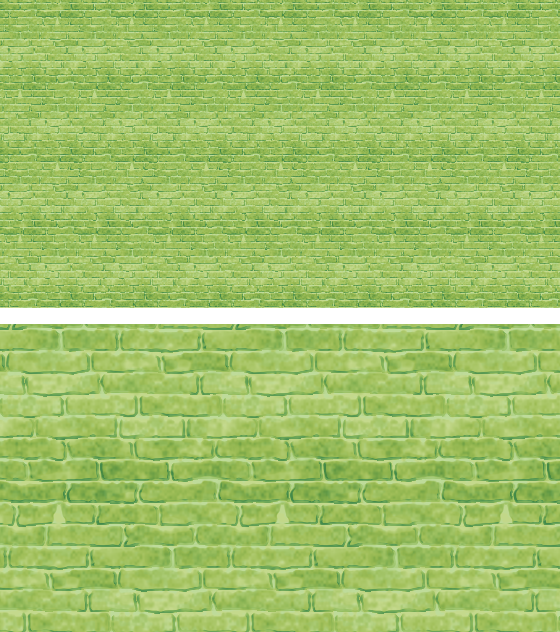
Top: the whole. Bottom: its middle third, enlarged.
Reproduce this texture procedurally as a WebGL 2 fragment shader.

```glsl
#version 300 es
precision highp float;

#define TILE vec2(0.2418, 0.2350)   // repeat size, in canvas heights
#define PHASE vec2(0.549, 0.332)    // lower left corner of one repeat
#define ROWS 10.0
#define BRICKS 3.0
#define STAGGER 0.45                // over all rows adds up to half a repeat
#define MORTAR 0.10                 // half joint width, in rows
#define CORNER 0.13
#define WOBBLE 0.20
#define JITTER 0.36
#define GRAIN 2.0
#define SHADOW 3.3
#define LIGHT 1.25

uniform vec2 u_resolution;
out vec4 fragColor;

const vec3 PAINT[6] = vec3[6](
    vec3(0.29, 0.53, 0.23), vec3(0.42, 0.62, 0.27), vec3(0.55, 0.70, 0.30),
    vec3(0.63, 0.75, 0.35), vec3(0.68, 0.79, 0.43), vec3(0.77, 0.85, 0.55));
const vec3 COOL = vec3(-0.03, 0.012, 0.07);

float hash(vec2 cell, uint seed) {
    uvec2 c = uvec2(ivec2(cell));
    uint h = c.x * 1597334677u ^ c.y * 3812015801u ^ seed * 668265263u;
    h = (h ^ (h >> 15)) * 2246822519u;
    h = (h ^ (h >> 13)) * 3266489917u;
    return float((h ^ (h >> 16)) >> 8) / 16777216.0;
}

// Each band of repeats is shifted sideways by half a repeat
vec2 wrapCell(vec2 cell, vec2 cells) {
    cell.x += 0.5 * cells.x * floor((cell.y + 0.5) / cells.y);
    return mod(cell, cells);
}

// Value noise that follows the repeat; cells.x must be even
float tileNoise(vec2 tile, vec2 cells, uint seed) {
    vec2 q = tile * cells;
    vec2 i = floor(q), f = q - i, e = vec2(1.0, 0.0);
    f = f * f * (3.0 - 2.0 * f);
    float low = mix(hash(wrapCell(i, cells), seed), hash(wrapCell(i + e, cells), seed), f.x);
    float high = mix(hash(wrapCell(i + e.yx, cells), seed), hash(wrapCell(i + 1.0, cells), seed), f.x);
    return mix(low, high, f.y) - 0.5;
}

float roundBox(vec2 p, vec2 halfSize, float radius) {
    vec2 q = abs(p) - halfSize + radius;
    return length(max(q, 0.0)) + min(max(q.x, q.y), 0.0) - radius;
}

float jointShift(float col, float row) {
    return JITTER * hash(vec2(mod(col, BRICKS), row), 3u);
}

vec3 paint(float level) {
    level = clamp(level, 0.0, 4.999);
    int i = int(level);
    return mix(PAINT[i], PAINT[i + 1], fract(level));
}

void main() {
    vec2 tile = (gl_FragCoord.xy / u_resolution.y - PHASE) / TILE;
    float rowHeight = TILE.y / ROWS;
    float soft = max(0.05, 0.6 / (u_resolution.y * rowHeight));

    // Surface roughness from broad to fine
    float broad = tileNoise(tile, vec2(6.0, 8.0), 11u);
    float rough = tileNoise(tile, vec2(16.0, 25.0), 12u);
    float fine = tileNoise(tile, vec2(46.0, 46.0), 13u);
    float grit = tileNoise(tile, vec2(90.0, 72.0), 14u);

    // Uneven courses
    float y = tile.y * ROWS + WOBBLE * (0.6 * broad + 0.6 * rough);
    float course = floor(y);
    float row = mod(course, ROWS);

    // Staggered bricks of varying length
    float x = tile.x * BRICKS + STAGGER * course + 0.05 * rough;
    float col = floor(x);
    if (x - col < jointShift(col, row)) col -= 1.0;
    float left = col + jointShift(col, row);
    float right = col + 1.0 + jointShift(col + 1.0, row);
    float brickAspect = TILE.x / BRICKS / rowHeight;
    vec2 local = vec2((x - 0.5 * (left + right)) * brickAspect, fract(y) - 0.5);
    vec2 halfSize = vec2(0.5 * (right - left) * brickAspect, 0.5) - MORTAR;
    float edge = roundBox(local, halfSize, CORNER) + 0.10 * fine;
    float face = 1.0 - smoothstep(-soft, soft, edge);

    // Brick and course tones
    vec2 id = vec2(mod(col, BRICKS), row);
    float level = 2.8 - 0.45 * cos(6.28318 * (row - 5.0) / ROWS);
    level += 1.3 * (hash(id, 5u) - 0.5) + 0.6 * (hash(vec2(row, 0.0), 6u) - 0.5);
    level += GRAIN * (0.55 * grit + 0.65 * fine + 0.6 * rough + 0.6 * broad);

    // Pale mortar and lit upper edges
    level = mix(4.3 + 1.5 * fine, level, face);
    level += LIGHT * smoothstep(0.2, 0.4, local.y) * (0.7 + rough);

    // Scattered chips filled with pale paint
    float chip = smoothstep(0.2, 0.4, rough + 0.7 * broad);
    level = mix(level, 4.3 + 2.0 * fine, 0.6 * chip);

    // Broken shadows below and beside the bricks
    float under = roundBox(local + vec2(-0.03, 0.05), halfSize, CORNER) + 0.08 * fine;
    float crease = 1.0 - smoothstep(0.04, 0.04 + soft, abs(under));
    float lowSide = 1.0 - smoothstep(-0.35, -0.15, local.y);
    float endSide = smoothstep(halfSize.x - 0.15, halfSize.x, abs(local.x));
    float broken = smoothstep(-0.25, 0.15, rough + 0.6 * fine);
    float dark = crease * max(lowSide, 0.85 * endSide) * (0.3 + 0.7 * broken);
    level -= SHADOW * dark;

    // One wedge of bare mortar in each repeat
    vec2 wedge = tile + vec2(0.5 * floor(tile.y), 0.0);
    wedge = (fract(wedge) - vec2(0.5, 0.55)) * TILE / rowHeight;
    float notch = max(abs(wedge.x) - 0.2 + 0.26 * wedge.y, abs(wedge.y) - 0.45);
    level = mix(level, 4.9, 1.0 - smoothstep(-soft, soft, notch + 0.1 * fine));

    float cool = max(dark, 0.8 * smoothstep(0.0, 0.3, fine - rough) * (1.0 - 0.5 * face));
    fragColor = vec4(paint(level) + COOL * cool, 1.0);
}
```
